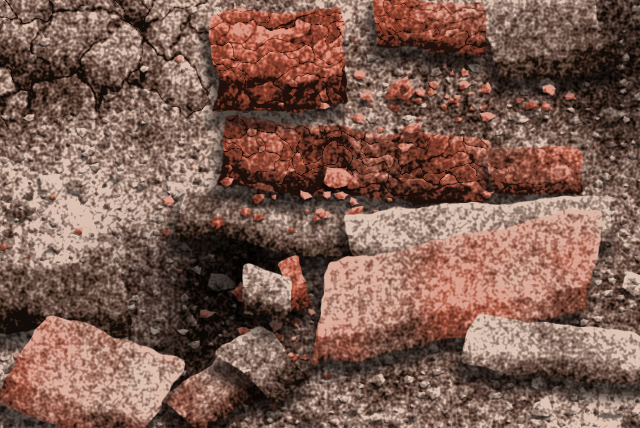
This texture is drawn by a WebGL 2 fragment shader. Its source:

```glsl
#version 300 es
precision highp float;
// Sunlit rubble: broken red bricks and grey slabs on gritty, pebbled soil.

#define LIGHT vec2(.35, .94)
#define SHADOW .038
#define SHADOW_DEPTH .62
#define GRIT .34
#define ROUGHNESS .034
#define SOIL_TONE .55
#define SOIL_CONTRAST .75
#define WALL_SCALE 8.5
#define CRACK_SCALE vec2(13, 27)
#define CRACK_DEPTH .4
#define CONTRAST 1.2

uniform vec2 u_resolution;
out vec4 fragColor;

vec2 p;     // position, canvas height = 1
float px;   // one pixel
vec3 col;

vec3 hash(vec2 v) {
  vec3 h = fract(v.xyx * vec3(.1031, .1030, .0973));
  h += dot(h, h.yxz + 33.33);
  return fract((h.xxy + h.yzz) * h.zyx);
}

float slope(vec2 cell, vec2 f) {
  float a = 6.2832 * hash(cell).x;
  return dot(vec2(cos(a), sin(a)), f);
}

float noise(vec2 v) {
  vec2 i = floor(v), f = fract(v), u = f * f * (3. - 2. * f), e = vec2(1, 0);
  return mix(mix(slope(i, f), slope(i + e, f - e), u.x),
             mix(slope(i + e.yx, f - e.yx), slope(i + 1., f - 1.), u.x), u.y);
}

float fbm(vec2 v) {
  float sum = 0., amp = .6;
  for (int i = 0; i < 4; i++) {
    sum += amp * noise(v);
    v = mat2(1.6, 1.2, -1.2, 1.6) * v + 5.3;
    amp *= .5;
  }
  return sum;
}

float grit() { return GRIT * (noise(p * 62.) + noise(p * 140.)); }

// Tone to colour: grey-brown mineral or fired clay
vec3 surface(float t, float red) {
  t = CONTRAST * t - .02;
  vec3 m = mix(vec3(.07, .045, .03), vec3(.20, .13, .09), smoothstep(0., .2, t));
  m = mix(m, vec3(.38, .28, .24), smoothstep(.15, .42, t));
  m = mix(m, vec3(.59, .49, .44), smoothstep(.4, .68, t));
  m = mix(m, vec3(.87, .77, .71), smoothstep(.66, .95, t));
  vec3 c = mix(vec3(.13, .06, .04), vec3(.51, .23, .16), smoothstep(0., .4, t));
  c = mix(c, vec3(.74, .37, .28), smoothstep(.42, .7, t));
  c = mix(c, vec3(.86, .60, .53), smoothstep(.64, .92, t));
  return mix(m, c, clamp(red, 0., 1.));
}

// Voronoi facets: gap to next cell, id, slope towards the light
vec3 facets(vec2 v) {
  vec2 nearest = vec2(0);
  float d1 = 9., d2 = 9., id = 0.;
  for (int k = 0; k < 9; k++) {
    vec2 cell = floor(v) + vec2(k % 3, k / 3) - 1.;
    vec3 h = hash(cell);
    vec2 r = v - cell - h.xy;
    float d = length(r);
    if (d < d1) { d2 = d1; d1 = d; nearest = r; id = h.z; }
    else d2 = min(d2, d);
  }
  return vec3(d2 - d1, id, dot(nearest, LIGHT));
}

// Chiselled relief with cracks of uneven width
float relief(vec3 f) {
  return .4 * f.y - .2 + .28 * f.z - CRACK_DEPTH * smoothstep(.04 + .18 * f.y, 0., f.x);
}

float blockDist(vec2 v, vec4 box, float angle, out vec2 q) {
  float c = cos(angle), s = sin(angle);
  q = mat2(c, -s, s, c) * (v - box.xy);
  q.x += q.y * (hash(box.xy * 91.).x - .5) * .7;
  q += ROUGHNESS * vec2(fbm(v * 8.), fbm(v * 8. + 17.));
  vec2 e = abs(q) - box.zw + .01;
  return length(max(e, 0.)) + min(max(e.x, e.y), 0.) - .01;
}

// Block (centre, half size) with cast shadow, lit top, dim front and fractures
void block(vec4 box, float angle, float tone, float red, float broken) {
  vec2 q;
  float d = blockDist(p + SHADOW * LIGHT, box, angle, q);
  col *= 1. - SHADOW_DEPTH * smoothstep(.025, -.02, d);
  d = blockDist(p, box, angle, q);
  vec3 f = facets(q * CRACK_SCALE + 2.2 * fbm(p * 8.) + box.xy * 31.);
  tone += .4 * fbm(p * 6. + box.xy * 9.) + grit() + broken * relief(f);
  tone -= .27 * smoothstep(.012, -.012, q.y + box.w * .45);
  tone += .14 * smoothstep(.02, 0., -d) * sign(q.y);
  red += fbm(p * 5. + 40.) * (1. - .5 * broken) * step(.1, red);
  col = mix(col, surface(tone, red), smoothstep(px, -px, d));
}

float spot(vec2 v, vec4 s) { v = (v - s.xy) / s.zw; return exp(-dot(v, v)); }

// Where fired clay has crumbled
float crumble(vec2 v) {
  return spot(v, vec4(.76, .53, .2, .05)) + spot(v, vec4(.66, .19, .07, .1))
    + .6 * spot(v, vec4(1, .77, .24, .07));
}

float chipDist(vec2 q, vec3 h, float radius) {
  float d = -1.;
  for (float k = 0.; k < 5.; k++) {
    float a = 6.2832 * h.x + 1.2566 * k + .35 * sin(h.y * 40. + k * 2.3);
    d = max(d, dot(q, vec2(cos(a), 1.3 * sin(a))) - radius);
  }
  return d;
}

// Angular chips; clay = 1 keeps them to the crumbled areas
void chips(float scale, float density, float clay) {
  vec2 s = p * scale + .15 * fbm(p * scale * 1.5);
  for (int k = 0; k < 9; k++) {
    vec2 cell = floor(s) + vec2(k % 3, k / 3) - 1.;
    vec3 h = hash(cell + scale), g = hash(cell + scale + 57.);
    float c = crumble((cell + .5) / scale);
    if (h.z > mix(density, c, clay)) continue;
    vec2 q = s - cell - .25 - .5 * g.xy;
    float r = .13 + .27 * g.z * g.z, aa = px * scale;
    col *= 1. - .5 * smoothstep(.06, -.06, chipDist(q + .14 * LIGHT, h, r));
    float tone = .38 + .4 * h.y + .22 * dot(q, LIGHT) / r + grit();
    float red = .9 * max(clay, step(g.x, .04 + c));
    col = mix(col, surface(tone, red), smoothstep(aa, -aa, chipDist(q, h, r)));
  }
}

void main() {
  px = 1. / u_resolution.y;
  p = gl_FragCoord.xy * px;

  // Soil, hollows and rough stone wall
  float hollow = spot(p, vec4(.56, .35, .22, .12)) + .5 * spot(p, vec4(.4, .16, .2, .1))
    + .5 * spot(p, vec4(1.47, .85, .12, .2));
  float tone = SOIL_TONE + SOIL_CONTRAST * fbm(p * 3.2) + .3 * fbm(p * 14.) + 1.2 * grit();
  tone += .15 * spot(p, vec4(.2, .52, .3, .14));
  vec3 f = facets(p * WALL_SCALE + 1.1 * vec2(fbm(p * 7.), fbm(p * 7. + 9.)));
  float wall = smoothstep(.7, .77, p.y + .15 * fbm(p * 5.)) * smoothstep(.56, .48, p.x);
  col = surface(tone + wall * relief(f) - .5 * hollow, .04);
  chips(13., .35 - .35 * wall, 0.);
  chips(34., .6 - .5 * wall, 0.);
  col *= 1. - .75 * min(hollow, 1.);

  // Back masonry
  block(vec4(1.28, .91, .14, .09), .1, .48, 0., .1);
  block(vec4(1, .94, .13, .06), -.08, .44, .8, .6);
  block(vec4(.64, .48, .22, .06), -.16, .54, 0., 0.);
  block(vec4(.83, .62, .31, .08), -.1, .43, .8, .8);
  block(vec4(1.25, .6, .11, .05), -.03, .5, .7, .4);
  block(vec4(.65, .86, .155, .115), .06, .5, 1., .8);
  block(vec4(.13, .3, .17, .08), -.04, .38, 0., .1);
  chips(11., 0., 1.);
  chips(27., 0., 1.);

  // Fallen bricks and slabs
  block(vec4(.51, .09, .11, .06), .6, .44, .6, .2);
  block(vec4(.62, .15, .06, .08), .5, .6, 0., .2);
  block(vec4(.69, .34, .025, .065), .35, .54, .95, .2);
  block(vec4(.62, .31, .06, .055), -.2, .62, 0., .2);
  block(vec4(1.12, .47, .31, .055), .08, .68, 0., 0.);
  block(vec4(1.07, .33, .33, .115), .2, .7, .52, 0.);
  block(vec4(.21, .11, .17, .12), -.33, .66, .42, 0.);
  block(vec4(1.31, .18, .22, .06), -.13, .68, 0., 0.);

  fragColor = vec4(col, 1);
}
```
